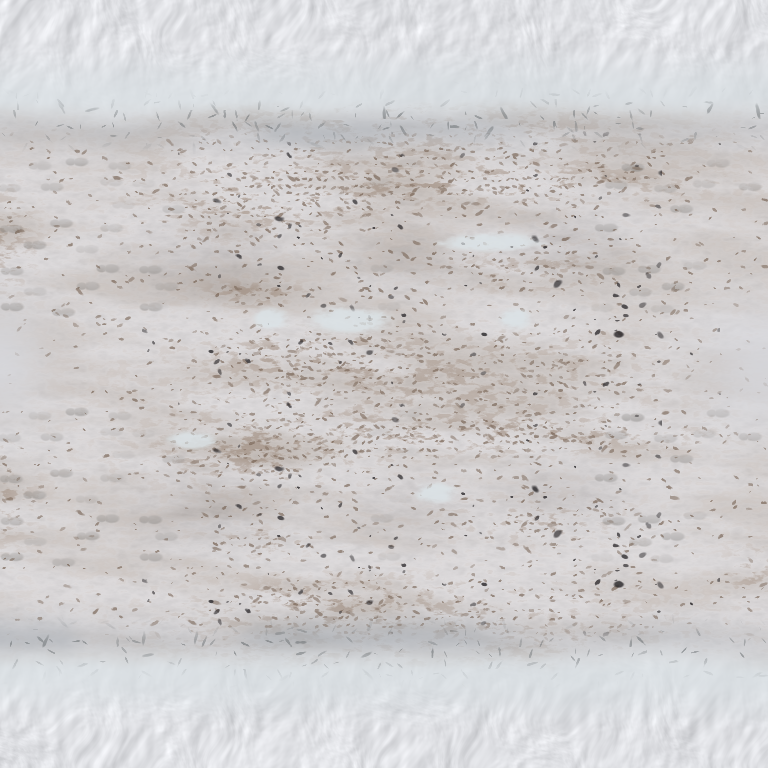
This texture is drawn by a WebGL 2 fragment shader. Its source:

```glsl
#version 300 es
precision highp float;
uniform vec2 u_resolution;
out vec4 fragColor;

vec3 hash3(vec2 p) {
  vec3 q = fract(vec3(p.xyx) * vec3(0.1031, 0.1030, 0.0973));
  q += dot(q, q.yxz + 33.33);
  return fract((q.xxy + q.yzz) * q.zyx);
}

float noise(vec2 p) {
  vec2 i = floor(p), f = fract(p);
  f = f * f * (3.0 - 2.0 * f);
  return mix(mix(hash3(i).x, hash3(i + vec2(1, 0)).x, f.x),
             mix(hash3(i + vec2(0, 1)).x, hash3(i + vec2(1, 1)).x, f.x), f.y);
}

float fbm(vec2 p) {
  float sum = 0.0, amp = 0.5;
  for (int i = 0; i < 5; i++) {
    sum += amp * noise(p);
    p = mat2(1.9, 0.35, -0.35, 1.9) * p + 17.3;
    amp *= 0.52;
  }
  return sum;
}

float blob(vec2 p, vec2 center, vec2 radius) {
  vec2 d = (p - center) / radius;
  return exp(-dot(d, d));
}

// One jittered, tilted grain per grid cell
float grains(vec2 p, float cells, float density, float tilt, vec2 size) {
  vec2 g = p * cells + 40.0, id = floor(g);
  vec3 r = hash3(id), s = hash3(id + 71.0);
  vec2 q = fract(g) - 0.5 - (r.xy - 0.5) * 0.5;
  float a = (s.x - 0.5) * tilt;
  q = mat2(cos(a), -sin(a), sin(a), cos(a)) * q / (size * (0.5 + s.y));
  float d = length(q) - 1.0 + 0.7 * (noise(g * 5.0) - 0.5);
  return smoothstep(0.45, -0.35, d) * step(r.z, density) * (0.5 + 0.5 * s.z);
}

// Sole and heel prints in staggered rows, kept to the sides
float footprints(vec2 t) {
  const vec2 cell = vec2(0.06, 0.02713);
  float sum = 0.0;
  for (int j = -1; j <= 1; j++)
    for (int i = -1; i <= 1; i++) {
      vec2 id = floor(t / cell) + vec2(i, j);
      vec3 r = hash3(id + 23.0);
      vec2 c = (id + 0.5 + vec2(0.5 * mod(id.y, 2.0) - 0.25, 0.0)) * cell;
      c += (r.xy - 0.5) * vec2(0.024, 0.010);
      float side = step(c.x, 0.23) + step(0.78, c.x) + 0.4 * step(abs(c.x - 0.51), 0.035);
      side *= step(c.y, 0.21);
      vec2 q = t - c;
      float sole = length((q - vec2(0.005, 0.0)) / vec2(0.0100, 0.0056)) - 1.0;
      float heel = length((q + vec2(0.008, 0.0)) / vec2(0.0065, 0.0048)) - 1.0;
      float rim = 0.7 - 45.0 * q.y;
      sum += smoothstep(0.25, -0.25, min(sole, heel)) * rim * side
             * step(0.3, r.z) * (0.2 + 0.8 * hash3(id + 5.0).x);
    }
  return min(sum, 1.0);
}

float snowHeight(vec2 p) {
  return fbm(p * vec2(34.0, 25.0) + 1.5 * noise(p * 18.0)) + 0.35 * noise(p * vec2(85.0, 60.0));
}

void main() {
  vec2 p = gl_FragCoord.xy / u_resolution;
  vec2 t = vec2(p.x, mod(p.y - 0.583, 0.3255));  // the trodden ground repeats upward
  float wave = fbm(p * vec2(7.0, 12.0)) - 0.5;
  float streak = fbm(p * vec2(6.0, 30.0) + vec2(0.0, 2.0 * p.x));
  float fine = fbm(p * vec2(75.0, 170.0));

  // Dirt concentrations
  float dirt = 0.85 * blob(t, vec2(0.34, 0.155), vec2(0.13, 0.04))
    + 0.9 * blob(t, vec2(0.33, 0.036), vec2(0.06, 0.014))
    + 0.9 * blob(t, vec2(0.64, 0.176), vec2(0.22, 0.020))
    + 0.6 * blob(t, vec2(0.70, 0.065), vec2(0.10, 0.025))
    + 0.8 * blob(t, vec2(0.40, 0.280), vec2(0.09, 0.022))
    + 0.6 * blob(t, vec2(0.55, 0.250), vec2(0.27, 0.060))
    + 0.7 * blob(t, vec2(0.00, 0.100), vec2(0.04, 0.060))
    + 0.6 * blob(p, vec2(0.98, 0.255), vec2(0.03, 0.030));
  dirt = clamp(dirt + 0.18, 0.0, 1.0);
  float haze = blob(t, vec2(0.27, 0.075), vec2(0.09, 0.05)) + blob(t, vec2(0.74, 0.10), vec2(0.08, 0.04))
    + 0.7 * blob(t, vec2(0.53, 0.08), vec2(0.08, 0.04));

  // Packed ground with stains
  vec3 color = mix(vec3(0.855, 0.845, 0.85), vec3(0.77, 0.74, 0.72), smoothstep(0.32, 0.72, streak) * (0.4 + 0.5 * dirt));
  color -= vec3(0.065, 0.068, 0.07) * haze * (0.5 + streak);
  color += (fine - 0.48) * 0.10;
  float stain = smoothstep(0.50, 0.72, fine + 0.35 * (streak - 0.5)) * dirt;
  color = mix(color, vec3(0.58, 0.50, 0.44), 0.55 * stain);

  // Pale sides and icy patches
  float pale = blob(p, vec2(0.0, 0.53), vec2(0.06, 0.08)) + blob(p, vec2(1.0, 0.52), vec2(0.09, 0.08));
  color = mix(color, vec3(0.84, 0.845, 0.865), 0.8 * min(pale, 1.0));
  float ice = blob(p, vec2(0.635, 0.684), vec2(0.075, 0.014)) + blob(p, vec2(0.46, 0.583), vec2(0.058, 0.019))
    + blob(p, vec2(0.35, 0.585), vec2(0.022, 0.016)) + blob(p, vec2(0.67, 0.585), vec2(0.022, 0.014))
    + blob(p, vec2(0.25, 0.427), vec2(0.035, 0.013)) + blob(p, vec2(0.567, 0.358), vec2(0.030, 0.016));
  ice = smoothstep(0.25, 0.75, ice + 0.5 * (fine - 0.5) + 0.5 * wave);
  color = mix(color, vec3(0.86, 0.89, 0.905), 0.85 * ice);

  // Snow banks, lit relief fading toward the road
  float edge = abs(p.y - 0.498) + 0.025 * wave;
  float bank = smoothstep(0.325, 0.375, edge);
  float relief = smoothstep(0.375, 0.45, edge);
  float slope = snowHeight(p) - snowHeight(p + vec2(-0.0035, 0.0030));
  vec3 snow = mix(vec3(0.855, 0.875, 0.89), vec3(0.875, 0.88, 0.895), relief);
  snow += slope * (0.08 + 0.30 * relief) + 0.04 * wave;
  color = mix(color, snow, bank);

  // Footprints
  float road = 1.0 - smoothstep(0.285, 0.315, edge);
  color = mix(color, vec3(0.53, 0.52, 0.51), 0.62 * footprints(t) * road * (0.7 + 0.6 * fine));

  // Blue shadow at the foot of each bank
  float away = edge - 0.332;
  float shade = exp(-pow(away / (away > 0.0 ? 0.019 : 0.028), 2.0));
  float along = 0.5 + 0.5 * smoothstep(0.35, 0.65, noise(vec2(p.x * 5.0 + 3.0, floor(p.y * 2.0) * 9.0)));
  color = mix(color, vec3(0.67, 0.69, 0.715), shade * along * (0.6 + 0.5 * wave));

  // Brown crumbs, dark grit and grey needles
  float scatter = (1.0 - smoothstep(0.30, 0.34, edge)) * (1.0 - 0.7 * ice) * (1.0 - 0.8 * min(pale, 1.0));
  float middle = smoothstep(0.12, 0.35, p.x) * smoothstep(1.0, 0.78, p.x);
  float crumbs = grains(p, 105.0, 0.08 + 0.42 * dirt * (0.4 + middle), 1.5, vec2(0.28, 0.13));
  crumbs = max(crumbs, grains(p + 0.37, 62.0, 0.05 + 0.22 * dirt * middle, 1.8, vec2(0.23, 0.09)));
  color = mix(color, vec3(0.46, 0.38, 0.32), 0.68 * crumbs * scatter);
  float grit = grains(t, 34.0, 0.11 * middle, 1.5, vec2(0.13, 0.08));
  grit = max(grit, grains(t + 0.19, 75.0, 0.07 * middle, 2.5, vec2(0.20, 0.12)));
  color = mix(color, vec3(0.17, 0.16, 0.17), 0.85 * grit * scatter);
  float needles = max(grains(p, 70.0, 0.32, 6.0, vec2(0.32, 0.07)), grains(p + 0.6, 45.0, 0.2, 6.0, vec2(0.25, 0.06)));
  color = mix(color, vec3(0.42, 0.44, 0.45), 0.6 * needles * exp(-pow((edge - 0.342) / 0.026, 2.0)));

  fragColor = vec4(clamp(color, 0.0, 1.0), 1.0);
}
```
